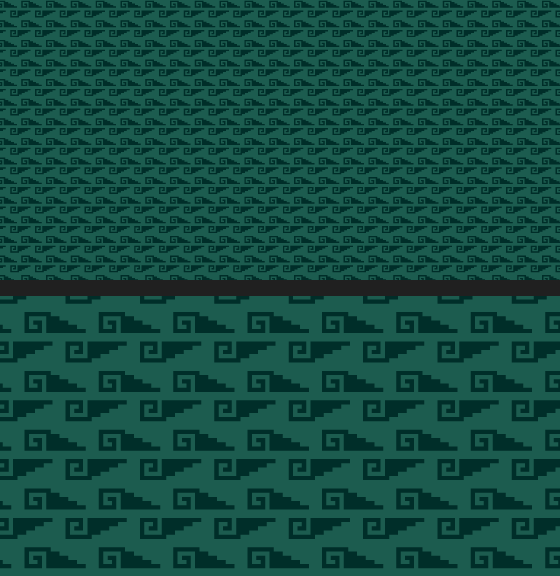
Top: the whole. Bottom: its middle third, enlarged.
This pattern is drawn by a Shadertoy shader. Its source:

```glsl
// Staggered rows of stepped fret motifs, each a square spiral with a staircase tail.

// 1 when the cell lies in the inclusive block from lo to hi
float block(vec2 cell, vec2 lo, vec2 hi) {
    return float(all(greaterThanEqual(cell, lo)) && all(lessThanEqual(cell, hi)));
}

// Motif 14 cells wide and 5 tall, row 0 at the top
float fretMotif(vec2 cell) {
    // Staircase tail: each lower step reaches two cells further
    float ink = block(cell, vec2(5.0, 0.0), vec2(5.0 + 2.0 * cell.y, 4.0));
    // Square spiral: top bar, left side, foot, riser and inner hook
    ink = max(ink, block(cell, vec2(0.0, 0.0), vec2(5.0, 0.0)));
    ink = max(ink, block(cell, vec2(0.0, 0.0), vec2(0.0, 4.0)));
    ink = max(ink, block(cell, vec2(0.0, 4.0), vec2(3.0, 4.0)));
    ink = max(ink, block(cell, vec2(3.0, 2.0), vec2(3.0, 4.0)));
    return max(ink, block(cell, vec2(2.0, 2.0), vec2(3.0, 2.0)));
}

float fretPattern(vec2 uv) {
    // Cell grid counted from the upper left
    vec2 grid = vec2(192.0 * uv.x, 200.0 * (1.0 - uv.y) - 0.5);
    float row = floor(grid.y / 7.0);
    bool flipped = mod(row, 2.0) > 0.5;
    grid.x -= flipped ? 7.0 : 14.6;

    // Repeat every 17 by 7 cells, mirroring alternate rows
    vec2 cell = floor(mod(grid, vec2(17.0, 7.0)));
    if (cell.y > 4.0) return 0.0;
    if (flipped) cell.y = 4.0 - cell.y;
    return fretMotif(cell);
}

void mainImage(out vec4 fragColor, in vec2 fragCoord) {
    // Average a 4 by 4 set of samples for smooth edges
    float ink = 0.0;
    for (int i = 0; i < 16; i++) {
        vec2 offset = (vec2(i % 4, i / 4) + 0.5) / 4.0 - 0.5;
        ink += fretPattern((fragCoord + offset) / iResolution.y) / 16.0;
    }
    vec3 ground = vec3(0.11, 0.36, 0.31);
    vec3 fret = vec3(0.0, 0.18, 0.16);
    fragColor = vec4(mix(ground, fret, ink), 1.0);
}
```
